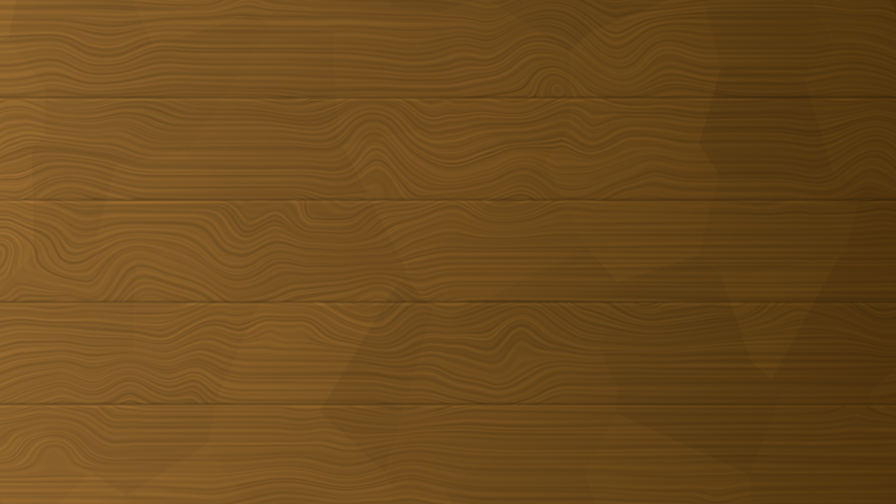
Write a WebGL 2 fragment shader that draws this texture.

```glsl
#version 300 es
precision highp float;
// Five horizontal wooden planks under a light that falls off to the right.
// Grain is thin contour lines of a height field bent differently per plank;
// broad Voronoi facets tint the wood and soft grooves part the planks.

uniform vec2 u_resolution;
out vec4 fragColor;

const float TAU = 6.2831853;
const float PLANKS = 4.93;
const float FIRST_JOINT = 0.197;   // height of the lowest joint
const float FACETS = 4.4;          // facets per canvas height
const vec3 LIT_WOOD = vec3(0.545, 0.381, 0.168);
const vec3 SHADED_WOOD = vec3(0.317, 0.207, 0.052);

float hash(vec2 p) {
    vec3 q = fract(p.xyx * 0.1031);
    q += dot(q, q.yzx + 33.33);
    return fract((q.x + q.y) * q.z);
}

vec2 hash2(vec2 p) {
    return vec2(hash(p), hash(p + 57.3));
}

float noise(vec2 p) {
    vec2 i = floor(p);
    vec2 f = fract(p);
    f = f * f * (3.0 - 2.0 * f);
    float low = mix(hash(i), hash(i + vec2(1, 0)), f.x);
    float high = mix(hash(i + vec2(0, 1)), hash(i + vec2(1, 1)), f.x);
    return mix(low, high, f.y);
}

// Vertical bending of the grain: calm stretches broken by swirling patches
float grainWarp(vec2 p, float seed) {
    vec2 q = p + vec2(seed * 17.0 + 20.0, 20.0);
    float patches = smoothstep(0.3, 0.75, noise(q * vec2(3.0, 4.5)));
    float swirl = noise(q * vec2(7.0, 6.0) + 3.7) - 0.5;
    float ripple = noise(q * vec2(14.0, 12.0) + 9.1) - 0.5;
    return patches * (0.17 * swirl + 0.045 * ripple);
}

// Contour lines of uneven spacing and strength; slope is the steepness of
// the height field, and lines crowded or spread too far fade away
float contours(float x, float height, float slope, float density) {
    float crowding = density * slope;
    float fade = smoothstep(20.0, 50.0, crowding)
               * (1.0 - smoothstep(105.0, 170.0, crowding));
    float line = height * density;
    float spacing = 0.9 * noise(vec2(x * 2.0, line * 0.8 + 60.0));
    float strength = 0.35 + noise(vec2(x * 3.0, line * 0.6 + 90.0));
    return 0.5 * cos(TAU * (line + spacing)) * strength * fade;
}

float grain(vec2 p, float seed) {
    float height = p.y + grainWarp(p, seed) + seed * 3.0;
    float slope = length(vec2(dFdx(height), dFdy(height))) * u_resolution.y;
    float fiber = noise(vec2(p.x * 4.0, height * 150.0)) - 0.5;
    return 0.40 * contours(p.x, height, slope, 42.0)
         + 0.50 * contours(p.x + 3.0, height, slope, 88.0)
         + 0.50 * contours(p.x + 7.0, height, slope, 170.0)
         + 0.30 * fiber;
}

// Tint of the nearest Voronoi cell, blended narrowly across its border
float facetTint(vec2 p, float blur) {
    vec2 cell = floor(p);
    vec2 nearest = vec2(9.0, 0.0);   // distance, tint
    vec2 second = nearest;
    for (int y = -1; y <= 1; y++) {
        for (int x = -1; x <= 1; x++) {
            vec2 id = cell + vec2(x, y);
            vec2 site = vec2(distance(p, id + hash2(id)), hash(id + 91.7));
            if (site.x < nearest.x) {
                second = nearest;
                nearest = site;
            } else if (site.x < second.x) {
                second = site;
            }
        }
    }
    float gap = second.x - nearest.x;
    return mix(second.y, nearest.y, smoothstep(-blur, blur, gap)) - 0.5;
}

float band(float d, float halfWidth, float blur) {
    return 1.0 - smoothstep(halfWidth - blur, halfWidth + blur, abs(d));
}

// Soft dark groove with a faint light bevel under it
float seamShade(float d, float blur) {
    float groove = band(d - 0.0015, 0.0025, blur);
    float bevel = band(d + 0.0035, 0.0025, blur);
    return 1.0 - 0.14 * groove + 0.10 * bevel - 0.02 * exp(-abs(d) * 110.0);
}

void main() {
    vec2 p = gl_FragCoord.xy / u_resolution.y;
    float pixel = 1.0 / u_resolution.y;
    float row = (p.y - FIRST_JOINT) * PLANKS;
    float seed = hash(vec2(floor(row) + 3.0, 7.0));
    float jointDistance = (row - clamp(round(row), 0.0, 3.0)) / PLANKS;

    // Light falling off from left to right
    float across = gl_FragCoord.x / u_resolution.x;
    vec3 color = mix(LIT_WOOD, SHADED_WOOD, across);

    // Wood variation, then the joints
    color *= 1.0 + 0.09 * facetTint(p * FACETS + 30.0, pixel * FACETS);
    color *= 1.0 + 0.20 * grain(p, seed);
    color *= seamShade(jointDistance, max(pixel, 0.002));
    fragColor = vec4(color, 1.0);
}
```
